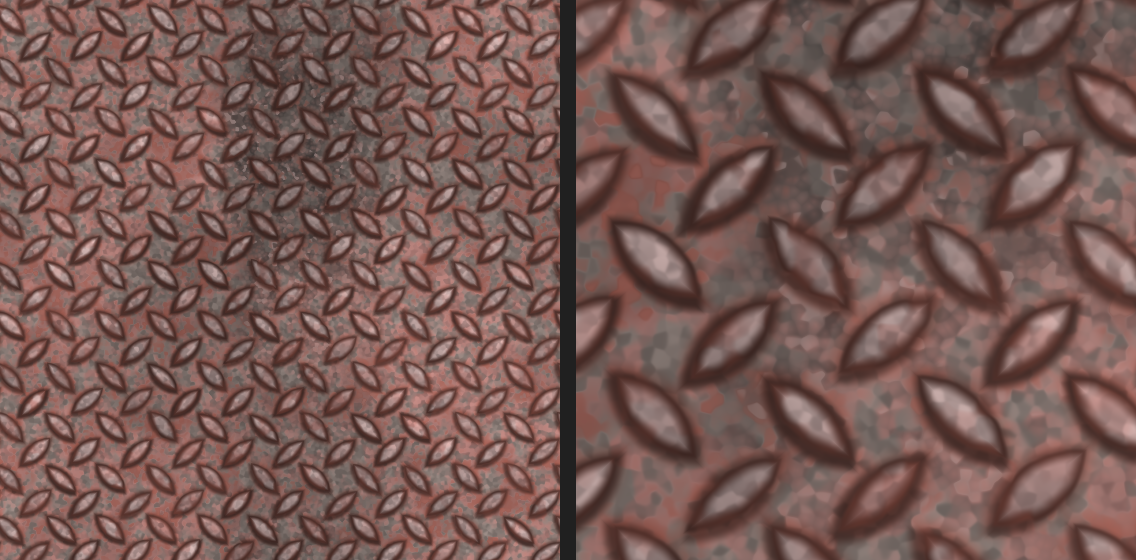
Left, the full canvas; right, a detail of the centre.
Reproduce this texture procedurally as a three.js fragment shader.

```glsl
varying vec2 vUv;

const float TAU = 6.2831853;
const float REPEATS = 11.0;
const vec3 STEEL = vec3(0.51, 0.46, 0.44);
const vec3 PINK_RUST = vec3(0.62, 0.44, 0.42);
const vec3 WORN_METAL = vec3(0.66, 0.57, 0.56);
const vec3 DEEP_RUST = vec3(0.47, 0.25, 0.21);
const vec3 GRIME = vec3(0.32, 0.30, 0.29);
const vec3 RIM = vec3(0.23, 0.15, 0.135);

float hash(vec2 p, float seed) {
  return fract(sin(dot(p, vec2(127.1, 311.7)) + seed * 74.7) * 43758.5);
}

// Wrapping cellular noise: x is a blended cell value, y the nearest distance
vec2 cellular(vec2 uv, float count, float seed) {
  vec2 p = uv * count;
  vec2 base = floor(p);
  float total = 0.0;
  float weights = 0.0;
  float nearest = 2.0;
  for (int j = -1; j <= 1; j++) {
    for (int i = -1; i <= 1; i++) {
      vec2 cell = base + vec2(float(i), float(j));
      vec2 id = mod(cell, count);
      vec2 point = cell + vec2(hash(id, seed), hash(id, seed + 1.0));
      float dist = length(p - point);
      float weight = exp(-6.0 * dist * dist);
      total += weight * hash(id, seed + 2.0);
      weights += weight;
      nearest = min(nearest, dist);
    }
  }
  return vec2(total / weights, nearest);
}

vec2 rotate(vec2 p, float angle) {
  float c = cos(angle);
  float s = sin(angle);
  return vec2(c * p.x + s * p.y, c * p.y - s * p.x);
}

// Pointed oval lying along x
float lensDistance(vec2 p, float halfLength, float halfWidth) {
  float radius = (halfLength * halfLength + halfWidth * halfWidth) / (2.0 * halfWidth);
  return length(vec2(p.x, abs(p.y) + radius - halfWidth)) - radius;
}

// Lays one raised lug per cell over the plate
vec3 addLug(vec3 plate, vec2 grid, vec2 center, float angle, float seed,
            float mottle, float grain, float rough) {
  vec2 offset = grid - center;
  vec2 cell = floor(offset + 0.5);
  vec2 id = mod(cell, REPEATS);
  float tone = hash(id, seed);
  float wear = hash(id, seed + 1.0);
  vec2 jitter = vec2(hash(id, seed + 2.0), hash(id, seed + 3.0)) - 0.5;
  vec2 local = offset - cell - 0.05 * jitter;
  vec2 p = rotate(local, angle + 0.16 * (wear - 0.5));
  float dist = lensDistance(p, 0.37 + 0.03 * jitter.x, 0.145 + 0.03 * jitter.y);
  dist += (mottle - 0.5) * (0.025 + 0.03 * rough);

  // Rust halo and contact shadow
  float halo = 1.0 - smoothstep(0.0, 0.13, dist);
  vec3 color = mix(plate, DEEP_RUST * (0.75 + 0.5 * grain), halo * (0.3 + 0.55 * mottle));
  float shadowDist = lensDistance(rotate(local + vec2(0.01, 0.02), angle), 0.38, 0.15);
  float shadow = 1.0 - smoothstep(-0.01, 0.075, shadowDist);
  color = mix(color, RIM, shadow * (0.6 + 0.3 * wear));

  // Dark flank rising to a worn crown
  float slope = clamp(dot(local, vec2(0.4, 0.9)) * 1.5, -0.3, 0.3);
  float crown = smoothstep(0.005, 0.10, -dist + 0.04 * slope);
  vec3 face = mix(WORN_METAL, PINK_RUST, clamp(0.75 * tone + mottle - 0.55, 0.0, 1.0));
  face *= (0.87 + 0.2 * wear + 0.3 * slope) * (0.84 + 0.32 * grain);
  face = mix(face, GRIME, rough * 0.2 * wear);
  vec3 flank = mix(RIM, DEEP_RUST, 0.45 * mottle + 0.2 * tone);
  float cover = 1.0 - smoothstep(-0.02, 0.02, dist);
  return mix(color, mix(flank, face, crown), cover);
}

// Corroded strip, strongest in its upper half
float corrosion(vec2 uv, float patchTone) {
  float x = uv.x + 0.06 * (patchTone - 0.5) + 0.008 * sin(TAU * 5.0 * uv.y);
  float strip = smoothstep(0.38, 0.44, x) * (1.0 - smoothstep(0.58, 0.76, x));
  return strip * (0.62 + 0.38 * sin(TAU * (uv.y - 0.45)));
}

void main() {
  vec2 uv = vUv;
  float broad = cellular(uv, 5.0, 3.0).x;
  float blotch = cellular(uv, 26.0, 11.0).x;
  float mottle = cellular(uv, 74.0, 19.0).x;
  vec2 fine = cellular(uv, 150.0, 29.0);
  float rough = corrosion(uv, broad);

  // Mottled plate
  float stain = 0.25 * broad + 0.4 * blotch + 0.55 * mottle + 0.3 * fine.x;
  vec3 color = mix(STEEL, PINK_RUST, smoothstep(0.5, 0.95, stain));
  color = mix(color, DEEP_RUST, 0.6 * smoothstep(0.55, 0.85, 0.5 * blotch + 0.5 * fine.x));
  color *= 0.82 + 0.32 * fine.x;

  // Pitted crust with pale flecks
  float pits = smoothstep(0.4, 0.75, 0.5 * mottle + 0.5 * blotch + 0.25 * (fine.y - 0.4));
  color = mix(color, GRIME * (0.7 + 0.6 * fine.x), rough * (0.25 + 0.6 * pits));
  float flecks = smoothstep(0.62, 0.85, fine.x) * smoothstep(0.4, 0.65, mottle);
  color = mix(color, WORN_METAL, rough * 0.65 * flecks);

  // Two crossed sets of lugs
  vec2 grid = uv * REPEATS;
  color = addLug(color, grid, vec2(0.19, 0.60), -0.79, 41.0, mottle, fine.x, rough);
  color = addLug(color, grid, vec2(0.68, 0.11), 0.73, 53.0, mottle, fine.x, rough);

  // Uneven tarnish
  color *= 0.92 + 0.2 * broad - 0.1 * rough + 0.03 * cos(TAU * (uv.x - 0.9));
  gl_FragColor = vec4(color, 1.0);
}
```
